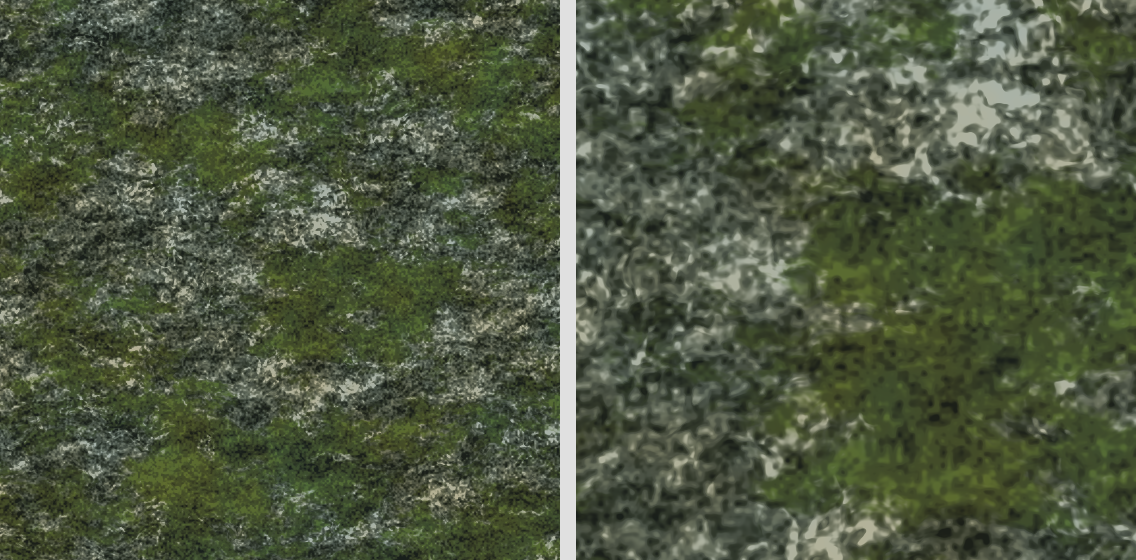
Left, the full canvas; right, a detail of the centre.
This texture is drawn by a WebGL 1 fragment shader. Its source:

```glsl
precision highp float;
// Mossy hillside of weathered grey rock: ledges, cracks, pale lichen and green turf.
uniform vec2 u_resolution;

#define MOSS_BIAS -0.012
#define MOSS_EDGE 0.075
#define ROCK_TONE 0.425
#define MOSS_TONE 0.45
#define GRAIN_FREQ 270.0
#define GRAIN_GAIN 0.85
#define RELIEF_GAIN 1.7
#define LUMP_GAIN 0.8
#define CRACK_DEPTH 0.20
#define LICHEN_GAIN 0.42

const vec3 SHADOW = vec3(0.10, 0.12, 0.10);
const vec3 DARK = vec3(0.19, 0.22, 0.17);
const vec3 STONE = vec3(0.29, 0.32, 0.27);
const vec3 PALE = vec3(0.40, 0.43, 0.36);
const vec3 LICHEN = vec3(0.68, 0.70, 0.63);
const vec3 MOSS = vec3(0.25, 0.30, 0.17);
const vec3 TURF = vec3(0.34, 0.42, 0.20);

float hash(vec2 p) {
  vec3 q = fract(p.xyx * 0.1031);
  q += dot(q, q.yzx + 33.33);
  return fract((q.x + q.y) * q.z);
}

float noise(vec2 p) {
  vec2 cell = floor(p), f = fract(p);
  f = f * f * (3.0 - 2.0 * f);
  float low = mix(hash(cell), hash(cell + vec2(1.0, 0.0)), f.x);
  float high = mix(hash(cell + vec2(0.0, 1.0)), hash(cell + 1.0), f.x);
  return mix(low, high, f.y);
}

// Layered noise, each layer turned to hide the lattice.
float fbm(vec2 p) {
  float sum = 0.0, weight = 0.5, total = 0.0;
  for (int i = 0; i < 5; i++) {
    sum += weight * noise(p);
    total += weight;
    weight *= 0.66;
    p = 2.03 * mat2(0.96, 0.28, -0.28, 0.96) * p + vec2(17.3, 9.1);
  }
  return sum / total;
}

// Slope of a rough surface lit from above and slightly left.
float relief(vec2 p, vec2 freq, float reach) {
  vec2 towardLight = reach * vec2(-0.4, 1.0);
  return fbm(p * freq) - fbm((p + towardLight) * freq);
}

// Dark strokes along the zero line of stretched noise.
float cracks(vec2 p) {
  vec2 slanted = vec2(p.x + 0.35 * p.y, p.y);
  float line = abs(noise(slanted * vec2(62.0, 24.0) + 40.0) - 0.5);
  float patches = smoothstep(0.46, 0.58, fbm(p * 11.0 + 71.0));
  return (1.0 - smoothstep(0.02, 0.15, line)) * patches;
}

vec3 rockColor(float tone) {
  vec3 c = mix(SHADOW, DARK, smoothstep(-0.05, 0.24, tone));
  c = mix(c, STONE, smoothstep(0.22, 0.44, tone));
  c = mix(c, PALE, smoothstep(0.44, 0.66, tone));
  return mix(c, LICHEN, smoothstep(0.64, 1.0, tone));
}

vec3 mossColor(float tone) {
  vec3 c = mix(SHADOW, DARK * vec3(1.0, 1.0, 0.82), smoothstep(-0.05, 0.22, tone));
  c = mix(c, MOSS, smoothstep(0.2, 0.42, tone));
  return mix(c, TURF, smoothstep(0.46, 0.82, tone));
}

void main() {
  vec2 p = gl_FragCoord.xy / u_resolution;
  vec2 warp = vec2(fbm(p * 9.0 + 5.0), fbm(p * 9.0 + 53.0)) - 0.5;
  vec2 q = p + 0.045 * warp;

  // Fine grain and shading shared by rock and moss
  float grain = mix(noise(p * GRAIN_FREQ), noise(q * GRAIN_FREQ * 0.5 + 31.0), 0.35) - 0.5;
  float lumps = relief(q + 3.0, vec2(7.0, 10.0), 0.022);
  float facets = relief(q + 8.0, vec2(19.0, 27.0), 0.006);

  // Rock tone with cracks, pale ledges and small lichen flecks
  float rock = ROCK_TONE + 0.8 * (fbm(q * vec2(13.0, 17.0) + 23.0) - 0.5);
  rock += LUMP_GAIN * lumps + RELIEF_GAIN * facets + GRAIN_GAIN * grain;
  rock -= CRACK_DEPTH * cracks(q);
  float ledge = smoothstep(0.74, 0.95, noise(q * vec2(24.0, 90.0) + 90.0));
  float cluster = smoothstep(0.49, 0.66, fbm(q * vec2(13.0, 18.0) + 61.0));
  float fleck = smoothstep(0.45, 0.85, noise(q * vec2(190.0, 215.0) + 12.0));
  rock += 0.14 * ledge + LICHEN_GAIN * cluster * fleck;

  // Moss tone: mottled tufts with small brighter turf
  float moss = MOSS_TONE + 0.9 * (fbm(p * vec2(11.0, 18.0) + 37.0) - 0.5);
  moss += 0.5 * lumps + 1.1 * facets + 0.95 * GRAIN_GAIN * grain;

  // Moss lies in ragged flat bands and gives way to bright stone
  float cover = 0.75 * (fbm(q * vec2(5.5, 10.0) + 14.0) - 0.5) + MOSS_BIAS;
  cover += 0.45 * (fbm(q * vec2(24.0, 42.0) + 27.0) - 0.5);
  cover -= 0.10 * (rock - ROCK_TONE);
  float mossMask = smoothstep(-MOSS_EDGE, MOSS_EDGE, cover);

  // Cool or warm stone, olive or fresh moss
  float warmth = clamp(4.0 * (fbm(p * 9.0 + 83.0) - 0.5), -1.0, 1.0);
  vec3 stone = rockColor(rock) * (1.0 + warmth * vec3(0.05, 0.0, -0.07));
  vec3 green = mossColor(moss) * (1.0 + warmth * vec3(0.08, 0.0, -0.10));
  gl_FragColor = vec4(mix(stone, green, mossMask), 1.0);
}
```
